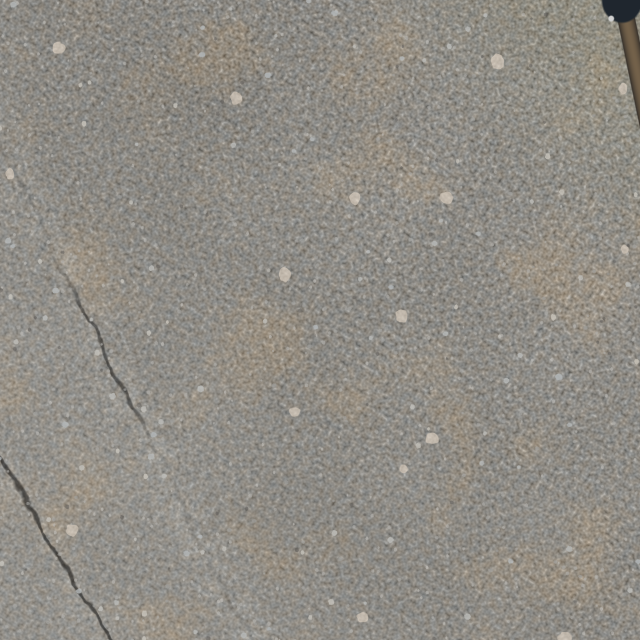
Write a Shadertoy shader that draws this texture.

```glsl
// Weathered grey concrete: fine gradient-noise grain with pale stone chips,
// warm stains, two wandering diagonal cracks with crumbled borders,
// and the lower end of a brown pole in the top right corner.

vec2 hash2(vec2 p) {
    vec3 q = fract(p.xyx * vec3(0.1031, 0.1030, 0.0973));
    q += dot(q, q.yzx + 33.33);
    return fract((q.xx + q.yz) * q.zy);
}

float corner(vec2 cell, vec2 offset) {
    float angle = 6.2832 * hash2(cell).x;
    return dot(vec2(cos(angle), sin(angle)), offset);
}

float gradientNoise(vec2 p) {
    vec2 i = floor(p), f = fract(p);
    vec2 u = f * f * f * (f * (f * 6.0 - 15.0) + 10.0);
    vec2 e = vec2(1.0, 0.0);
    return mix(mix(corner(i, f), corner(i + e, f - e), u.x),
               mix(corner(i + e.yx, f - e.yx), corner(i + 1.0, f - 1.0), u.x), u.y);
}

float fbm(vec2 p) {
    float sum = 0.0, amp = 1.0;
    for (int i = 0; i < 4; i++) {
        sum += amp * gradientNoise(p);
        p = mat2(1.6, 1.2, -1.2, 1.6) * p + 7.3;
        amp *= 0.5;
    }
    return sum;
}

// Signed distances to the long upper crack (x) and the short lower one (y)
vec2 crackDistance(vec2 p) {
    vec2 line = vec2(0.39 - 0.50 * p.y, 0.17 - 0.60 * p.y);
    return (p.x - line) * vec2(0.89, 0.86);
}

// Crumbled zone around both cracks
float crumble(vec2 p) {
    vec2 d = crackDistance(p) / vec2(0.035, 0.028);
    return max(exp(-d.x * d.x), 0.7 * exp(-d.y * d.y));
}

// Scattered rounded chips: coverage in x, random tone in y
vec2 chips(vec2 p, float cells, float share, float radius) {
    vec2 home = floor(p * cells), best = vec2(0.0);
    for (int y = -1; y <= 1; y++)
    for (int x = -1; x <= 1; x++) {
        vec2 cell = home + vec2(x, y);
        vec2 pick = hash2(cell + cells * 3.7);
        vec2 center = (cell + hash2(cell + cells + 51.0)) / cells;
        if (pick.x > share * (1.0 + 1.8 * crumble(center))) continue;
        vec2 d = p - center;
        d.x *= 0.8 + 0.5 * pick.y;
        float size = radius * (0.55 + 0.6 * hash2(cell + 19.0).y);
        float wobble = 0.3 * size * gradientNoise(p * 1.3 / radius + pick * 9.0);
        float cover = 1.0 - smoothstep(-0.0012, 0.0014, length(d) + wobble - size);
        if (cover > best.x) best = vec2(cover, pick.y);
    }
    return best;
}

void mainImage(out vec4 fragColor, in vec2 fragCoord) {
    vec2 p = fragCoord / iResolution.xy;
    float rough = crumble(p);

    // Broad tone and warm or cool stains
    vec3 col = vec3(0.555, 0.545, 0.523) + 0.022 * fbm(p * 5.0 + 3.0);
    col += 0.02 * smoothstep(0.05, -0.1, crackDistance(p).x);
    col -= 0.02 * smoothstep(0.5, 0.0, distance(p, vec2(0.2, 0.95)));
    float stain = smoothstep(0.0, 0.6, fbm(p * 6.0 + 21.0));
    col += stain * vec3(0.045, 0.02, -0.01);
    col += smoothstep(0.5, 1.0, p.x * p.y) * vec3(0.015, 0.012, -0.015);

    // Fine sandy grain, crisper toward the top right
    vec2 q = mat2(0.83, 0.56, -0.56, 0.83) * p;
    float grain = gradientNoise(q * vec2(120.0, 140.0)) + gradientNoise(q.yx * 225.0 + 5.0);
    grain += 0.5 * grain * abs(grain);
    col += grain * mix(0.085, 0.115, smoothstep(0.2, 1.5, p.x + p.y));
    col += gradientNoise(q * 85.0 + 40.0) * vec3(0.03, 0.0, -0.032);

    // Crumbled relief beside the cracks
    float relief = fbm(p * 32.0 + 11.0);
    col += rough * (0.025 + 0.07 * relief) * vec3(1.0, 0.98, 0.93);

    // Cracks: dark, broken, uneven lines
    vec2 wander = 0.012 * vec2(fbm(p * 14.0), fbm(p * 16.0 + 8.0));
    vec2 crack = abs(crackDistance(p) + wander);
    float gap = 0.0028 + 0.002 * gradientNoise(p * 40.0);
    vec2 dark = 1.0 - smoothstep(vec2(gap * 0.3), vec2(gap + 0.002), crack);
    dark.x *= 0.15 + 0.75 * smoothstep(0.30, 0.38, p.y) * smoothstep(0.60, 0.50, p.y);
    col *= 1.0 - 0.5 * max(dark.x, dark.y);

    // Chips from sand specks to pebbles
    vec2 speck = chips(p, 75.0, 0.16, 0.0026);
    vec2 chip = chips(p, 29.0, 0.11, 0.0044);
    vec2 pebble = chips(p, 11.0, 0.09, 0.0105);
    col = mix(col, mix(vec3(0.62, 0.62, 0.61), vec3(0.76, 0.75, 0.73), speck.y), 0.65 * speck.x);
    col = mix(col, mix(vec3(0.70, 0.72, 0.73), vec3(0.80, 0.78, 0.74), chip.y), 0.8 * chip.x);
    col = mix(col, vec3(0.79, 0.75, 0.70) + 0.04 * grain, 0.88 * pebble.x);

    // Small dark pits
    float pit = chips(p + 2.0, 34.0, 0.05, 0.003).x;
    col = mix(col, vec3(0.36, 0.35, 0.34), 0.55 * pit);

    // Pole with shaded sides, pale clip and dark cap
    float across = (p.x - 0.979 - 0.208 * (0.968 - p.y)) / 0.014;
    float pole = 1.0 - smoothstep(0.9, 1.1, abs(across));
    vec3 brown = mix(vec3(0.45, 0.38, 0.29), vec3(0.20, 0.18, 0.16), across * across);
    col = mix(col, brown, pole * smoothstep(0.78, 0.80, p.y));
    float cap = length((p - vec2(0.972, 1.0)) / vec2(0.032, 0.036));
    col = mix(col, vec3(0.12, 0.15, 0.18), 1.0 - smoothstep(0.92, 1.05, cap));
    float clip = length(p - vec2(0.955, 0.971));
    col = mix(col, vec3(0.82), 1.0 - smoothstep(0.003, 0.006, clip));

    fragColor = vec4(clamp(col, 0.0, 1.0), 1.0);
}
```
